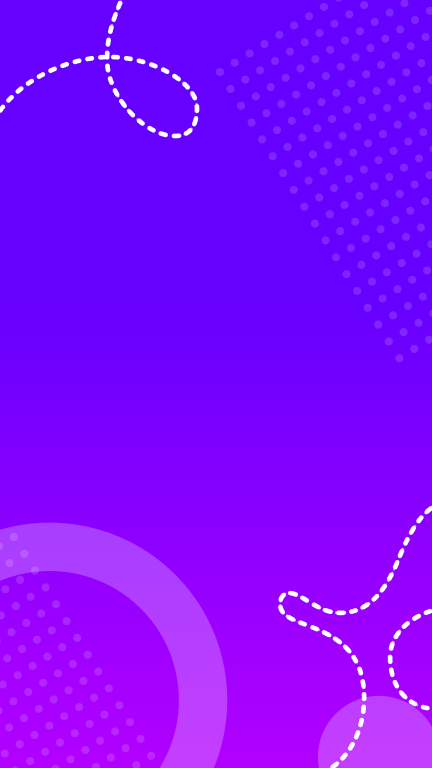
Reproduce this background procedurally as a Shadertoy shader.

```glsl
#define SKY_COLOR vec3(0.40, 0.0, 1.0)
#define BASE_COLOR vec3(0.70, 0.0, 1.0)
#define FADE_TOP 0.61
#define SHAPE_ALPHA 0.245
#define DOT_ALPHA 0.15
#define DOT_RADIUS 0.93
#define DOT_SPACING vec2(4.06, 4.60)
#define GRID_ANGLE 0.560
#define DASH_PERIOD 3.0
#define DASH_HALF 0.50
#define LINE_RADIUS 0.54
#define CURVE_STEPS 20

// Coverage of a signed distance, smoothed over one screen pixel
float cover(float dist, float pixel) {
    return clamp(0.5 - dist / pixel, 0.0, 1.0);
}

// Distance to a rotated grid of dots, limited to cells first..last
float dotGrid(vec2 p, vec2 corner, vec2 first, vec2 last) {
    float c = cos(GRID_ANGLE), s = sin(GRID_ANGLE);
    vec2 q = p - corner;
    vec2 local = vec2(dot(q, vec2(c, s)), dot(q, vec2(s, -c)));
    vec2 cell = clamp(round(local / DOT_SPACING), first, last);
    return length(local - cell * DOT_SPACING) - DOT_RADIUS;
}

vec2 bezier(vec2 a, vec2 b, vec2 c, vec2 d, float t) {
    float u = 1.0 - t;
    return u * u * u * a + 3.0 * u * t * (u * b + t * c) + t * t * t * d;
}

// Adds a dashed cubic to dist; pen and arc carry on to the next piece
void dashTo(vec2 p, inout vec2 pen, vec2 b, vec2 c, vec2 d,
            inout float arc, inout float dist) {
    vec2 start = pen;
    for (int i = 1; i <= CURVE_STEPS; i++) {
        vec2 next = bezier(start, b, c, d, float(i) / float(CURVE_STEPS));
        vec2 span = next - pen;
        float len = length(span);
        float h = clamp(dot(p - pen, span) / (len * len), 0.0, 1.0);
        float along = mod(arc + h * len, DASH_PERIOD) - 0.5 * DASH_PERIOD;
        float gap = max(abs(along) - DASH_HALF, 0.0);
        float across = length(p - pen - h * span);
        dist = min(dist, length(vec2(gap, across)) - LINE_RADIUS);
        arc += len;
        pen = next;
    }
}

float dashedCurves(vec2 p) {
    float dist = 1e3;

    // Loop at the upper left
    vec2 pen = vec2(-0.5, 151.4);
    float arc = 0.0;
    dashTo(p, pen, vec2(4.6, 159.3), vec2(15.7, 164.6), vec2(25.5, 164.6), arc, dist);
    dashTo(p, pen, vec2(35.5, 164.5), vec2(45.6, 158.6), vec2(45.6, 152.8), arc, dist);
    dashTo(p, pen, vec2(45.6, 148.4), vec2(43.8, 146.3), vec2(40.5, 146.3), arc, dist);
    dashTo(p, pen, vec2(33.4, 146.2), vec2(24.3, 155.9), vec2(24.8, 164.6), arc, dist);
    dashTo(p, pen, vec2(24.8, 169.7), vec2(26.6, 174.4), vec2(28.3, 178.2), arc, dist);

    // Winding line at the lower right
    pen = vec2(100.5, 60.6);
    arc = 0.0;
    dashTo(p, pen, vec2(96.1, 57.9), vec2(93.5, 51.4), vec2(91.7, 47.0), arc, dist);
    dashTo(p, pen, vec2(88.9, 40.7), vec2(85.2, 35.9), vec2(78.7, 35.9), arc, dist);
    dashTo(p, pen, vec2(73.6, 35.9), vec2(70.1, 40.3), vec2(67.1, 40.5), arc, dist);
    dashTo(p, pen, vec2(64.6, 40.7), vec2(64.1, 36.8), vec2(66.0, 35.6), arc, dist);
    dashTo(p, pen, vec2(69.0, 32.2), vec2(84.3, 32.4), vec2(84.3, 16.4), arc, dist);
    dashTo(p, pen, vec2(84.3, 8.8), vec2(81.0, 2.5), vec2(75.9, -0.5), arc, dist);

    // Open bow at the right edge
    pen = vec2(100.5, 36.6);
    arc = 0.0;
    dashTo(p, pen, vec2(94.0, 34.7), vec2(90.3, 30.3), vec2(90.3, 25.7), arc, dist);
    dashTo(p, pen, vec2(90.3, 18.1), vec2(94.9, 13.9), vec2(100.5, 13.7), arc, dist);
    return dist;
}

void mainImage(out vec4 fragColor, in vec2 fragCoord) {
    // The canvas is 100 units wide
    float pixel = 100.0 / iResolution.x;
    vec2 p = fragCoord * pixel;
    vec3 white = vec3(1.0);

    // Vertical gradient
    float height = fragCoord.y / iResolution.y;
    vec3 color = mix(BASE_COLOR, SKY_COLOR, clamp(height / FADE_TOP, 0.0, 1.0));

    // Dot grids
    float dots = min(dotGrid(p, vec2(50.9, 161.1), vec2(0.0), vec2(40.0, 17.0)),
                     dotGrid(p, vec2(3.2, 53.5), vec2(-40.0, 0.0), vec2(0.0, 40.0)));
    color = mix(color, white, DOT_ALPHA * cover(dots, pixel));

    // Ring and disc
    float ring = abs(length(p - vec2(11.5, 15.7)) - 35.5) - 5.6;
    float disc = length(p - vec2(87.7, 2.6)) - 14.1;
    color = mix(color, white, SHAPE_ALPHA * cover(min(ring, disc), pixel));

    // Dashed lines on top
    color = mix(color, white, cover(dashedCurves(p), pixel));
    fragColor = vec4(color, 1.0);
}
```
